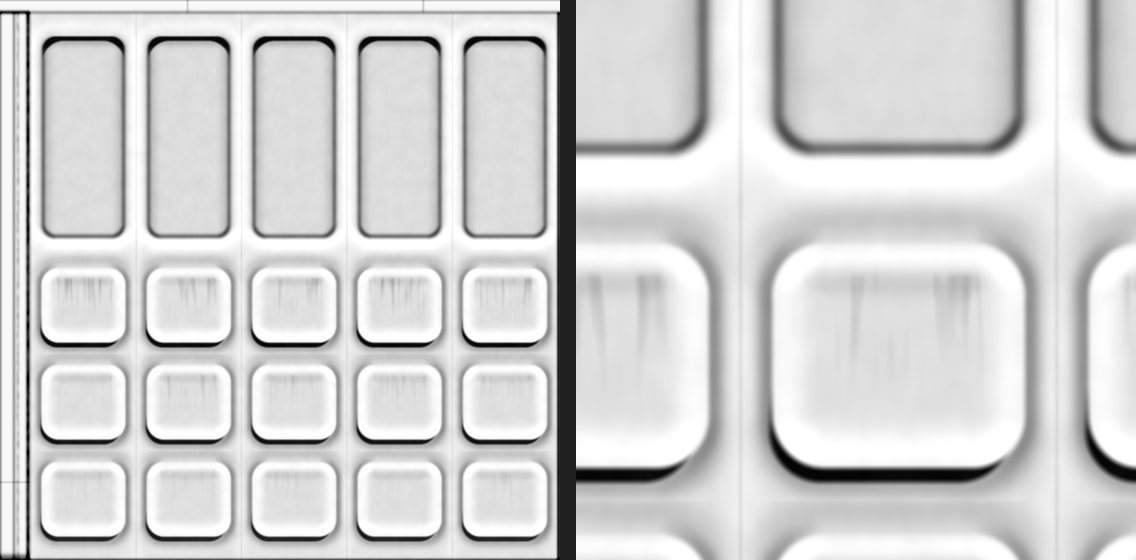
Left: the whole. Right: its middle third, enlarged.
Write a Shadertoy shader that draws this texture map.

```glsl
// Pale moulded panel: five tall recesses above three rows of raised keys, framed by rails.

// Layout, in fractions of the canvas with y running down
const float COLUMNS = 5.0;
const float KEY_ROWS = 3.0;
const float FIRST_X = 0.149;
const float PITCH_X = 0.1882;
const float SLOT_Y = 0.245;
const vec2 SLOT_HALF = vec2(0.073, 0.180);
const float SLOT_RADIUS = 0.024;
const float FIRST_KEY_Y = 0.545;
const float PITCH_Y = 0.1732;
const vec2 KEY_HALF = vec2(0.075, 0.067);
const float KEY_RADIUS = 0.031;
const float RAIL_X = 0.053;
const float RAIL_Y = 0.022;

// Tones
const float PANEL_TONE = 0.895;
const float SLOT_TONE = 0.865;
const float KEY_TONE = 0.875;
const float RAIL_TONE = 0.975;
const float SHADOW_TONE = 0.03;
const float SOFTNESS = 0.0025;

float hash(vec2 p) {
    vec3 q = fract(vec3(p.xyx) * 0.1031);
    q += dot(q, q.yzx + 33.33);
    return fract((q.x + q.y) * q.z);
}

float cornerSlope(vec2 cell, vec2 offset) {
    float angle = 6.2832 * hash(cell);
    return dot(vec2(cos(angle), sin(angle)), offset);
}

float gradientNoise(vec2 p) {
    vec2 i = floor(p), f = p - i;
    vec2 u = f * f * f * (f * (f * 6.0 - 15.0) + 10.0);
    vec2 e = vec2(1, 0);
    return mix(mix(cornerSlope(i, f), cornerSlope(i + e, f - e), u.x),
               mix(cornerSlope(i + e.yx, f - e.yx), cornerSlope(i + 1.0, f - 1.0), u.x), u.y);
}

float roundBox(vec2 p, vec2 halfSize, float radius) {
    vec2 q = abs(p) - halfSize + radius;
    return length(max(q, 0.0)) + min(max(q.x, q.y), 0.0) - radius;
}

// Smoothed outward direction of the box edge
vec2 edgeNormal(vec2 p, vec2 halfSize, float radius) {
    vec2 e = vec2(0.003, 0);
    return vec2(roundBox(p + e, halfSize, radius) - roundBox(p - e, halfSize, radius),
                roundBox(p + e.yx, halfSize, radius) - roundBox(p - e.yx, halfSize, radius)) / (2.0 * e.x);
}

float bell(float x, float width) {
    x /= width;
    return exp(-x * x);
}

float fill(float d) {
    float w = max(SOFTNESS, 0.75 / iResolution.y);
    return 1.0 - smoothstep(-w, w, d);
}

float addSlot(float tone, vec2 p) {
    float d = roundBox(p, SLOT_HALF, SLOT_RADIUS);
    vec2 n = edgeNormal(p, SLOT_HALF, SLOT_RADIUS);
    float up = max(-n.y, 0.0), down = max(n.y, 0.0), side = abs(n.x);
    float inside = fill(d);
    tone += 0.07 * bell(d - 0.019, 0.013) * (1.0 - inside);
    tone = mix(tone, SLOT_TONE, inside);
    tone -= side * (0.36 * bell(d + 0.001, 0.0045) + 0.10 * bell(d + 0.006, 0.011));
    tone += down * (0.17 * bell(d - 0.009, 0.008) - 0.43 * bell(d + 0.003, 0.0045));
    // Overhang shadow, thickest in the upper corners
    float opening = roundBox(p - vec2(0, 0.008), SLOT_HALF, 0.038);
    float overhang = inside * (1.0 - fill(opening)) * (1.0 - smoothstep(-0.165, -0.13, p.y));
    tone -= 0.16 * up * bell(d + 0.010, 0.008);
    return mix(tone, SHADOW_TONE, overhang);
}

float addKey(float tone, vec2 p, vec2 cell) {
    float d = roundBox(p, KEY_HALF, KEY_RADIUS);
    vec2 n = edgeNormal(p, KEY_HALF, KEY_RADIUS);
    float up = max(-n.y, 0.0), down = max(n.y, 0.0), side = abs(n.x);
    float inside = fill(d);
    // Soft occlusion and the drop shadow, shifted to the lower left
    tone -= side * 0.33 * bell(d - 0.003, 0.007) + up * 0.12 * bell(d - 0.014, 0.011);
    tone -= down * 0.20 * bell(d - 0.010, 0.009);
    float dropShadow = fill(roundBox(p - vec2(-0.005, 0.0085), KEY_HALF - vec2(0.003, 0), KEY_RADIUS));
    dropShadow *= smoothstep(0.015, 0.055, p.y) * (1.0 - 0.06 * cell.y);
    tone = mix(tone, SHADOW_TONE, dropShadow);
    // Domed face with a bright rim
    float face = KEY_TONE + side * 0.11 * bell(d + 0.008, 0.013);
    face += down * 0.13 * bell(d + 0.010, 0.015);
    face += up * (0.12 * bell(d + 0.008, 0.009) - 0.07 * bell(d + 0.024, 0.009));
    // Streaks of wear running down from the top, heaviest in the first row
    float wear = hash(cell + 7.0) * exp(-1.2 * cell.y);
    float streak = gradientNoise(vec2(p.x * 130.0 + 31.0 * cell.x, p.y * 12.0 + 17.0 * cell.y));
    float reach = smoothstep(-0.052, -0.045, p.y) * (1.0 - smoothstep(-0.04, 0.035, p.y));
    reach *= 1.0 - smoothstep(0.045, 0.060, abs(p.x));
    face -= (0.06 + 0.30 * wear) * max(streak, 0.0) * reach;
    return mix(tone, face, inside);
}

float addRails(float tone, vec2 p) {
    float rough = gradientNoise(vec2(p.x * 90.0, p.y * 70.0));
    float left = RAIL_TONE - 0.45 * bell(p.x, 0.003) - 0.36 * bell(p.x - 0.025, 0.003);
    left -= (0.20 + 0.2 * rough) * bell(p.x - 0.032, 0.003);
    left -= 0.15 * bell(p.y - 0.861, 0.002) + 0.5 * bell(p.y - 0.995, 0.006);
    tone = mix(tone, left, fill(p.x - RAIL_X));
    tone -= (0.90 + 0.25 * rough) * bell(p.x - 0.050, 0.0035);
    // Top rail with its two joints, and the dark outer edges
    float top = RAIL_TONE - 0.25 * bell(p.y, 0.002);
    top -= 0.18 * (bell(p.x - 0.335, 0.002) + bell(p.x - 0.756, 0.002));
    tone = mix(tone, top, fill(p.y - RAIL_Y));
    tone -= mix(0.32, 0.85, fill(p.x - RAIL_X)) * bell(p.y - RAIL_Y, 0.0035);
    return tone - 0.85 * bell(p.x - 0.998, 0.0035) * fill(RAIL_Y - p.y) - 0.65 * bell(p.y - 1.0, 0.003);
}

void mainImage(out vec4 fragColor, in vec2 fragCoord) {
    vec2 p = fragCoord / iResolution.xy;
    p.y = 1.0 - p.y;
    float column = clamp(round((p.x - FIRST_X) / PITCH_X), 0.0, COLUMNS - 1.0);
    float row = clamp(round((p.y - FIRST_KEY_Y) / PITCH_Y), 0.0, KEY_ROWS - 1.0);
    float x = p.x - FIRST_X - column * PITCH_X;
    // Panel with a pale ridge and a fine seam between columns
    float seam = abs(x) - 0.5 * PITCH_X;
    float tone = PANEL_TONE + 0.04 * bell(seam, 0.012) - 0.07 * bell(seam, 0.0015);
    tone = addSlot(tone, vec2(x, p.y - SLOT_Y));
    tone = addKey(tone, vec2(x, p.y - FIRST_KEY_Y - row * PITCH_Y), vec2(column, row));
    // Faint mottling over the whole surface
    tone += 0.022 * gradientNoise(p * 38.0) + 0.014 * gradientNoise(p * vec2(110, 75));
    tone = addRails(tone, p);
    fragColor = vec4(vec3(clamp(tone, 0.0, 1.0)), 1.0);
}
```
